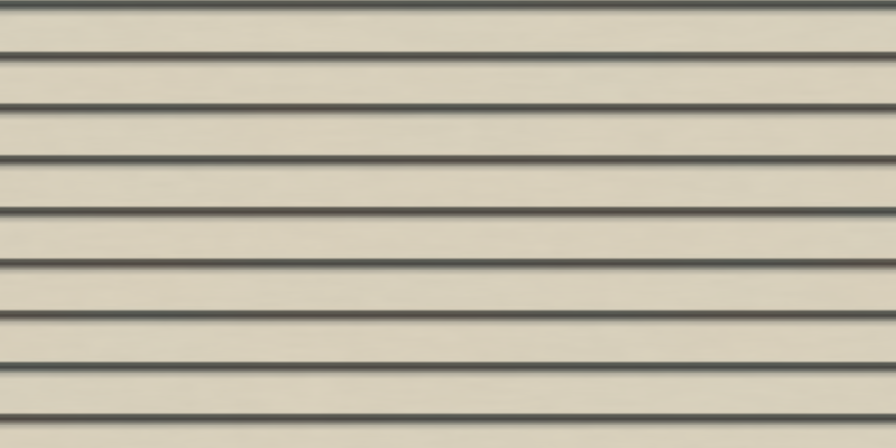
Reproduce this texture procedurally as a Shadertoy shader.

```glsl
const float BOARD_HEIGHT = 0.1154;  // fraction of canvas height
const float FIRST_EDGE = 0.0018;    // top of the first groove, from the top

const vec3 FACE = vec3(0.845, 0.813, 0.733);
const vec3 SOFT_SHADOW = vec3(0.72, 0.70, 0.64);
const vec3 MID_SHADOW = vec3(0.57, 0.56, 0.51);
const vec3 LOWER_GROOVE = vec3(0.43, 0.42, 0.39);
const vec3 UPPER_GROOVE = vec3(0.35, 0.35, 0.32);
const vec3 GROOVE_CORE = vec3(0.30, 0.29, 0.27);

float hash(vec2 p) {
    return fract(sin(dot(p, vec2(127.1, 311.7))) * 43758.5453);
}

float valueNoise(vec2 p) {
    vec2 cell = floor(p);
    vec2 f = fract(p);
    f = f * f * (3.0 - 2.0 * f);
    float low = mix(hash(cell), hash(cell + vec2(1.0, 0.0)), f.x);
    float high = mix(hash(cell + vec2(0.0, 1.0)), hash(cell + vec2(1.0, 1.0)), f.x);
    return mix(low, high, f.y);
}

// Signed noise summed over octaves
float grain(vec2 p) {
    float sum = 0.0;
    float weight = 0.5;
    for (int i = 0; i < 3; i++) {
        sum += weight * (valueNoise(p) - 0.5);
        p = p * 2.03 + 17.3;
        weight *= 0.5;
    }
    return sum;
}

// Board colour by depth below the groove's top edge, in board heights
vec3 boardProfile(float depth, float aa) {
    vec3 color = mix(FACE, UPPER_GROOVE, smoothstep(-0.035 - aa, 0.01 + aa, depth));
    color = mix(color, GROOVE_CORE, smoothstep(0.04, 0.08, depth));
    color = mix(color, LOWER_GROOVE, smoothstep(0.09, 0.14, depth));
    color = mix(color, MID_SHADOW, smoothstep(0.14, 0.18, depth));
    color = mix(color, SOFT_SHADOW, smoothstep(0.18, 0.22, depth));
    return mix(color, FACE, smoothstep(0.21, 0.33, depth));
}

void mainImage(out vec4 fragColor, in vec2 fragCoord) {
    vec2 p = fragCoord / iResolution.y;
    float row = (1.0 - p.y - FIRST_EDGE) / BOARD_HEIGHT;
    float board = floor(row + 0.1);
    float depth = row - board;
    float aa = 0.5 / (iResolution.y * BOARD_HEIGHT);

    vec3 color = boardProfile(depth, aa);

    // Faint streaks along the boards and soft blotches
    float streaks = grain(vec2(p.x * 14.0 + board * 7.3, depth * 9.0 + board * 13.0));
    float blotches = grain(p * 24.0);
    color *= 1.0 + 0.022 * streaks + 0.014 * blotches;

    // Slow warm and cool drift, strongest in the groove
    float groove = smoothstep(-0.03, 0.03, depth) * (1.0 - smoothstep(0.14, 0.22, depth));
    float drift = valueNoise(vec2(p.x * 3.0, board * 5.7)) - 0.5;
    color += vec3(1.0, -0.3, -0.7) * drift * mix(0.006, 0.03, groove);

    fragColor = vec4(color, 1.0);
}
```
